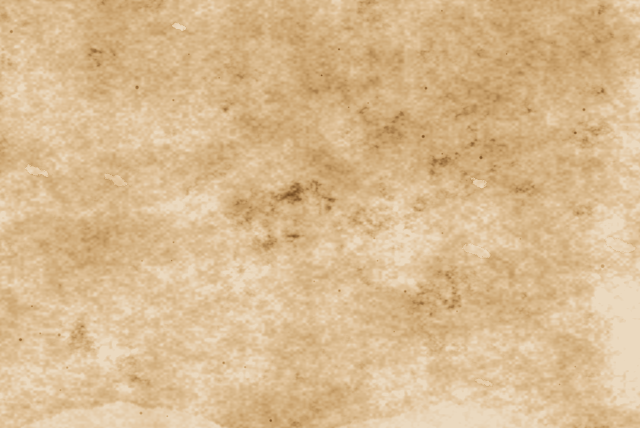
A Shadertoy shader for this texture:

```glsl
// Old stained paper: layered value noise gives a tone measured in deviations
// from the mean, which a colour ramp turns into tan, brown and cream.
// Brown stains, pale worn borders, flaked chips and dark specks are added.

#define CLOUD_AMOUNT   0.46
#define BLOTCH_AMOUNT  0.44
#define GRAIN_AMOUNT   0.42
#define STAIN_DEPTH    2.0
#define BASE_TONE      0.27
#define PALE_TONE      1.75
#define CHIP_CELL      0.17
#define CHIP_CHANCE    0.15
#define SPECK_CELL     0.06
#define SPECK_CHANCE   0.09

// Colours of the paper and the tones at which they are reached
const vec3 PAPER[7] = vec3[7](
    vec3(0.43, 0.27, 0.11), vec3(0.66, 0.49, 0.29), vec3(0.76, 0.60, 0.39),
    vec3(0.81, 0.66, 0.46), vec3(0.84, 0.71, 0.53), vec3(0.88, 0.76, 0.60),
    vec3(0.92, 0.85, 0.75));
const float TONE[7] = float[7](-4.2, -2.17, -1.34, -0.6, 0.13, 0.9, 2.0);

float hash(vec2 p) {
    return fract(sin(dot(p, vec2(127.1, 311.7))) * 43758.545);
}

// Value noise with zero mean and a deviation near one
float noise(vec2 p) {
    vec2 i = floor(p), f = fract(p);
    f = f * f * (3.0 - 2.0 * f);
    float low = mix(hash(i), hash(i + vec2(1, 0)), f.x);
    float high = mix(hash(i + vec2(0, 1)), hash(i + vec2(1, 1)), f.x);
    return (mix(low, high, f.y) - 0.5) / 0.214;
}

// Rotated octaves, scaled back to a deviation near one
float fbm(vec2 p, float gain) {
    float sum = 0.0, power = 0.0, weight = 1.0;
    for (int i = 0; i < 5; i++) {
        sum += weight * noise(p);
        power += weight * weight;
        weight *= gain;
        p = mat2(1.6, 1.2, -1.2, 1.6) * p + 17.3;
    }
    return sum * inversesqrt(power);
}

// Soft streak along the segment from a to b
float streak(vec2 p, vec2 a, vec2 b, float radius) {
    vec2 ab = b - a;
    float along = clamp(dot(p - a, ab) / dot(ab, ab), 0.0, 1.0);
    float d = length(p - a - ab * along) / radius;
    return exp(-d * d);
}

// Signed distance to a ragged flake in the cell around p, 1.0 if none
float chip(vec2 p) {
    vec2 cell = floor(p / CHIP_CELL);
    if (hash(cell + 3.7) > CHIP_CHANCE) return 1.0;
    vec2 jitter = 0.35 + 0.3 * vec2(hash(cell + 11.2), hash(cell + 29.6));
    vec2 q = p - (cell + jitter) * CHIP_CELL;
    q.y += 0.3 * q.x;
    float radius = mix(0.012, 0.026, hash(cell + 41.9));
    float ragged = 0.006 * fbm(p * 40.0, 0.65);
    return length(q * vec2(0.8, 2.2)) - radius + ragged;
}

// Coverage of a tiny dark speck in the cell around p
float speck(vec2 p, float pixel) {
    vec2 cell = floor(p / SPECK_CELL);
    float present = step(hash(cell + 7.1), SPECK_CHANCE);
    vec2 jitter = 0.2 + 0.6 * vec2(hash(cell + 19.4), hash(cell + 53.8));
    vec2 q = p - (cell + jitter) * SPECK_CELL;
    float size = hash(cell + 67.3);
    float radius = mix(0.0012, 0.0042, size * size);
    return present * (1.0 - smoothstep(radius - pixel, radius + pixel, length(q)));
}

vec3 paperColour(float tone) {
    vec3 colour = PAPER[0];
    for (int i = 1; i < 7; i++) {
        float t = (tone - TONE[i - 1]) / (TONE[i] - TONE[i - 1]);
        colour = mix(colour, PAPER[i], clamp(t, 0.0, 1.0));
    }
    return colour;
}

void mainImage(out vec4 fragColor, in vec2 fragCoord) {
    float pixel = 1.0 / iResolution.y;
    float width = iResolution.x * pixel;
    vec2 p = fragCoord * pixel;

    // Layers of mottling, slightly wider than tall
    float cloud = fbm(p * vec2(3.0, 4.0) + 5.2, 0.5);
    float blotch = fbm(p * vec2(9.0, 12.0) + 31.7, 0.72);
    float grain = 0.75 * noise(p * vec2(135.0, 165.0))
                + 0.65 * noise(p * vec2(70.0, 95.0) + 9.4);

    // Stains gather along a few streaks and break up into blots
    vec2 bent = p + 0.03 * vec2(cloud, blotch);
    float soak = streak(bent, vec2(0.55, 0.50), vec2(1.05, 0.29), 0.09)
               + 0.8 * streak(bent, vec2(0.98, 0.52), vec2(1.40, 0.70), 0.10)
               + 0.8 * streak(bent, vec2(0.12, 0.27), vec2(0.34, 0.16), 0.06)
               + 0.6 * streak(bent, vec2(0.00, 0.72), vec2(0.12, 1.00), 0.08);
    float blots = fbm(p * vec2(13.0, 16.0) + 73.1, 0.75);
    float stain = smoothstep(0.0, 1.7, 0.95 * soak + 0.55 * blots - 0.6);

    float tone = BASE_TONE + CLOUD_AMOUNT * cloud + BLOTCH_AMOUNT * blotch;
    tone -= STAIN_DEPTH * stain;
    tone += 0.8 * smoothstep(width - 0.11, width, p.x + 0.03 * cloud);

    // Worn lower border with a faint brown tide line
    float tide = 0.02 + 0.036 * cos((p.x - 0.3) * 8.4)
               + 0.006 * fbm(vec2(p.x * 14.0, 2.5), 0.6);
    float above = p.y - tide;
    float worn = 1.0 - smoothstep(-0.003 - pixel, 0.003 + pixel, above);
    tone += 0.5 * exp(-max(above, 0.0) * 12.0) - 0.5 * exp(-abs(above) * 200.0);
    tone = mix(tone, PALE_TONE + 0.15 * blotch, 0.88 * worn);

    // Flaked chips with a thin shadowed rim
    float flake = chip(p);
    tone -= 0.8 * exp(-abs(flake - 0.002) * 400.0);
    float bare = 1.0 - smoothstep(-0.002 - pixel, 0.001 + pixel, flake);
    tone = mix(tone, PALE_TONE + 0.2 * blotch, 0.85 * bare);

    // Fibre grain, stronger in the stains, then specks
    tone += GRAIN_AMOUNT * grain * (0.85 + 0.7 * stain - 0.4 * max(worn, bare));
    tone -= 2.8 * speck(p, pixel);

    fragColor = vec4(paperColour(tone), 1.0);
}
```
